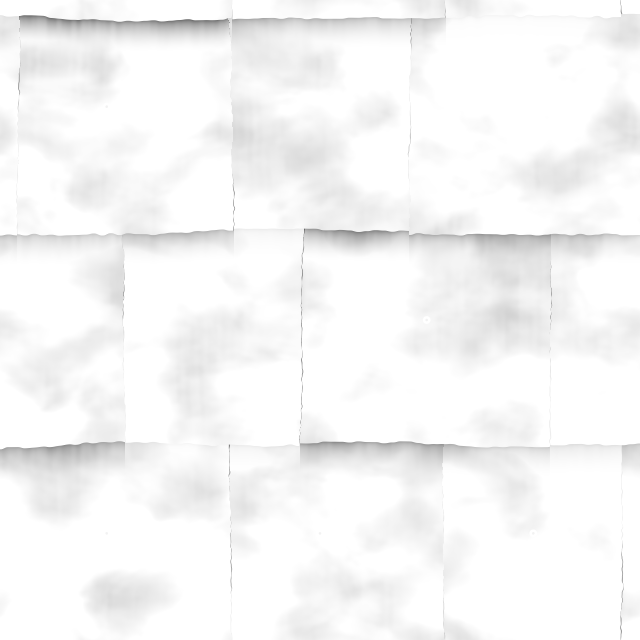
A Shadertoy shader for this texture map:

```glsl
// Occlusion map of three staggered courses of worn, ragged slate shingles.

const float COURSES = 3.0;
const float FIRST_EDGE = 0.029;                        // top edge of the first course
const vec3 SEAMS = vec3(0.0, 0.333, 0.611);            // left sides of the tiles in a course
const vec3 COURSE_START = vec3(0.029, 0.860, 0.361);   // stagger of each course
const vec3 NAIL_START = vec3(0.1667, 0.6667, 0.1667);
const vec3 NAIL_PERIOD = vec3(1.0, 1.0, 0.3333);

// Shadow strength by [lower course][upper tile][lower tile].
const mat3 OVERLAP[3] = mat3[3](
    mat3(0.0, 0.26, 0.13,   0.0, 0.0, 0.02,    0.46, 0.0, 0.02),
    mat3(0.18, 0.22, 0.0,   0.0, 0.06, 0.36,   0.22, 0.0, 0.34),
    mat3(0.0, 0.12, 0.24,   0.06, 0.0, 0.01,   0.36, 0.22, 0.0));

struct Tile {
    int id;        // index within the course
    float left;    // distance from the left seam
    float gap;     // distance to the nearest seam
    float seam;    // seed of the nearest seam
};

float hash(vec2 p) {
    vec3 q = fract(p.xyx * vec3(0.1031, 0.1030, 0.0973));
    q += dot(q, q.yzx + 33.33);
    return fract((q.x + q.y) * q.z);
}

float noise(vec2 p) {
    vec2 i = floor(p), f = fract(p);
    f = f * f * f * (f * (f * 6.0 - 15.0) + 10.0);
    return mix(mix(hash(i), hash(i + vec2(1, 0)), f.x),
               mix(hash(i + vec2(0, 1)), hash(i + vec2(1, 1)), f.x), f.y);
}

float fbm(vec2 p) {
    float sum = 0.0, weight = 0.58;
    for (int i = 0; i < 4; i++) {
        sum += weight * noise(p);
        p = mat2(1.6, 1.2, -1.2, 1.6) * p + 17.3;
        weight *= 0.43;
    }
    return sum;
}

// Coverage of the region where distance d is negative.
float cover(float d, float px) {
    return clamp(0.5 - d / px, 0.0, 1.0);
}

// y runs from 0 at the top of the course to 1 at its bottom.
Tile findTile(int course, float x, float y) {
    Tile tile = Tile(0, 2.0, 2.0, 0.0);
    for (int i = 0; i < 3; i++) {
        float seed = float(course * 3 + i) * 7.0 + 3.0;
        float bend = 0.012 * (hash(vec2(seed, 5.0)) - 0.5) * (y - 0.5)
                   + 0.004 * (noise(vec2(y * 6.0, seed)) - 0.5)
                   + 0.002 * (noise(vec2(y * 55.0, seed)) - 0.5);
        float d = x - COURSE_START[course] - SEAMS[i] - bend;
        float left = fract(d), gap = abs(d - round(d));
        if (left < tile.left) { tile.left = left; tile.id = i; }
        if (gap < tile.gap) { tile.gap = gap; tile.seam = seed; }
    }
    return tile;
}

// Cloudy hollows and cracked side seams of one course.
float courseDarkness(int course, float x, float y, float px) {
    Tile tile = findTile(course, x, y);
    vec2 p = vec2(tile.left, y / COURSES);
    vec2 seed = vec2(float(course) * 31.0, float(tile.id) * 47.0);
    vec2 q = p * vec2(9.0, 12.5) + seed;
    q += 0.35 * (vec2(noise(q + 9.0), noise(q + 71.0)) - 0.5);
    float streak = mix(0.9, 1.1, noise(p * vec2(140.0, 12.0) + seed));
    float hollow = 0.4 * max(fbm(q) - 0.5, 0.0) * streak;

    float width = 0.0009 * noise(vec2(y * 38.0, tile.seam + 2.0));
    float wear = smoothstep(0.35, 0.9, noise(vec2(y * 3.5, tile.seam + 4.0)));
    float crack = cover(tile.gap - width, px) * (0.07 + 0.36 * wear);
    return max(hollow, crack);
}

// Soft shadow that fades with depth below an overlapping edge.
float overlapShadow(float strength, float x, float depth) {
    float swell = mix(0.5, 1.25, noise(vec2(x * 10.0, 2.0)));
    float streak = mix(0.9, 1.08, noise(vec2(x * 130.0, depth * 20.0)));
    float fade = max(1.0 - depth / 0.05, 0.0);
    float contact = exp(-max(depth, 0.0) / 0.003);
    return strength * (swell * streak * fade * fade + 0.2 * contact) + 0.03 * contact;
}

void mainImage(out vec4 fragColor, in vec2 fragCoord) {
    vec2 uv = fragCoord / iResolution.xy;
    float x = uv.x, down = 1.0 - uv.y, px = 1.0 / iResolution.y;

    // Nearest horizontal edge and the courses above and below it
    float s = (down - FIRST_EDGE) * COURSES;
    float k = round(s);
    int lower = int(k) % 3, upper = (int(k) + 2) % 3;
    int upperId = findTile(upper, x, 1.0).id;
    int lowerId = findTile(lower, x, max(s - k, 0.0)).id;
    float seed = float(upper * 3 + upperId) * 5.0 + 1.0;
    float edge = k + 0.034 * (noise(vec2(x * 5.0, seed)) - 0.5)
                   + 0.011 * (noise(vec2(x * 75.0, seed)) - 0.5);
    float depth = (s - edge) / COURSES;

    float above = courseDarkness(upper, x, s - k + 1.0, px);
    float below = courseDarkness(lower, x, s - k, px);
    below = max(below, 0.0) + overlapShadow(OVERLAP[lower][upperId][lowerId], x, depth);
    float dark = mix(above, below, cover(-depth, px));

    // Pale nail heads with a small grey centre
    int band = clamp(int(down * COURSES), 0, 2);
    float period = NAIL_PERIOD[band];
    float nailX = mod(x - NAIL_START[band] + 0.5 * period, period) - 0.5 * period;
    float nail = length(vec2(nailX, down - (float(band) + 0.5) / COURSES));
    dark = mix(dark, 0.0, cover(nail - 0.006, px));
    dark = mix(dark, 0.05, cover(nail - 0.002, px));

    fragColor = vec4(vec3(clamp(1.0 - dark, 0.0, 1.0)), 1.0);
}
```
